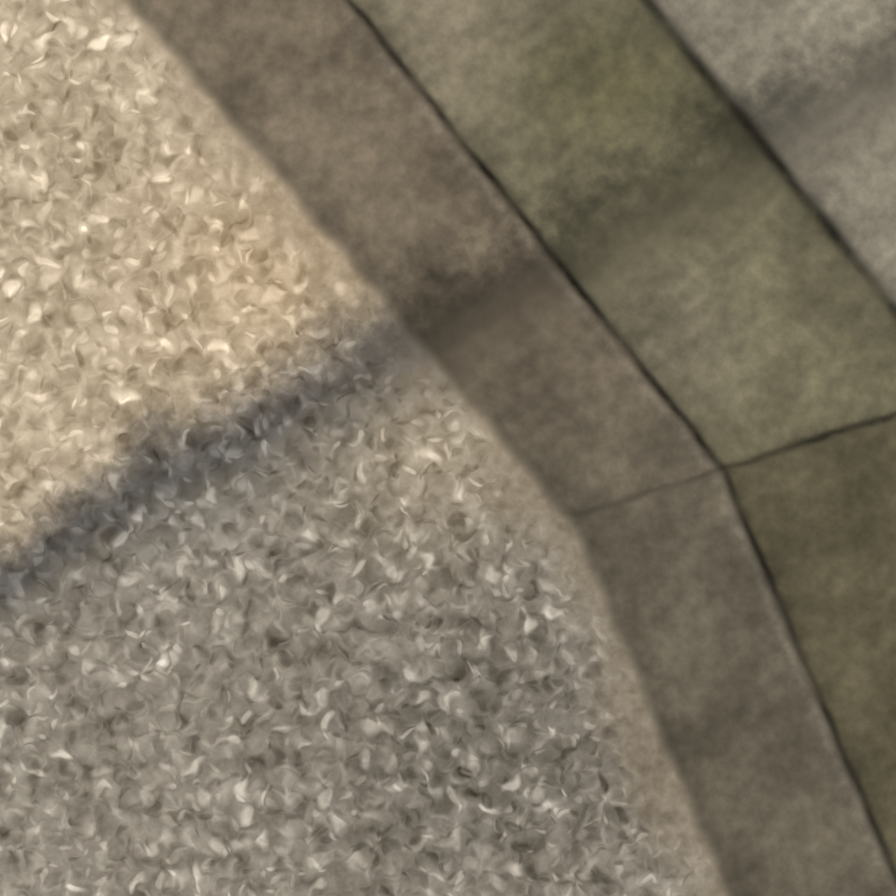
A Shadertoy shader for this texture:

```glsl
// Sunlit gravel beside a bent stone kerb, crossed by a soft diagonal shadow.
#define CHIP_SCALE 48.0
#define CHIP_CONTRAST 0.23
#define GRAIN 0.12
#define SHADOW_WIDTH 0.058
#define SHADOW_DEPTH 0.34
#define CREASE_WIDTH 0.0045
#define SAND_WIDTH 0.075
#define SUN_GRAVEL vec3(0.735, 0.665, 0.560)
#define SHADE_GRAVEL vec3(0.555, 0.522, 0.468)
#define KERB_STONE vec3(0.475, 0.428, 0.360)
#define MOSS_STONE vec3(0.445, 0.422, 0.335)
#define PALE_STONE vec3(0.550, 0.520, 0.455)

vec2 hash2(vec2 p) {
    vec3 q = fract(p.xyx * vec3(0.1031, 0.1030, 0.0973));
    q += dot(q, q.yzx + 33.33);
    return fract((q.xx + q.yz) * q.zy);
}

float corner(vec2 cell, vec2 offset, vec2 f) {
    float a = 6.2832 * hash2(cell + offset).x;
    return dot(vec2(cos(a), sin(a)), f - offset);
}

float gradientNoise(vec2 p) {
    vec2 i = floor(p), f = p - i;
    vec2 w = f * f * f * (f * (f * 6.0 - 15.0) + 10.0);
    return mix(mix(corner(i, vec2(0, 0), f), corner(i, vec2(1, 0), f), w.x),
               mix(corner(i, vec2(0, 1), f), corner(i, vec2(1, 1), f), w.x), w.y);
}

float fbm(vec2 p) {
    float sum = 0.0, amp = 0.6;
    for (int i = 0; i < 4; i++) {
        sum += amp * gradientNoise(p);
        p = mat2(1.6, 1.2, -1.2, 1.6) * p + 7.3;
        amp *= 0.55;
    }
    return sum;
}

// Signed distance to a line bent at a corner; positive on the right.
float bentLine(vec2 p, vec2 bend, float upper, float lower) {
    float h = p.y - bend.y;
    float slope = h > 0.0 ? upper : lower;
    return (p.x - bend.x + slope * h) / sqrt(1.0 + slope * slope);
}

float spot(vec2 p, vec2 center, vec2 radius) {
    vec2 q = (p - center) / radius;
    return exp(-dot(q, q));
}

float ridge(float d, float width) {
    return exp(-d * d / (width * width));
}

// Overlapping elongated stone chips, one per cell; returns a signed tone.
float chips(vec2 p) {
    vec2 base = floor(p);
    float tone = 0.0;
    for (int k = 0; k < 9; k++) {
        vec2 cell = base + vec2(k % 3 - 1, k / 3 - 1);
        vec2 place = hash2(cell), kind = hash2(cell + 71.7);
        float a = 6.2832 * kind.x;
        vec2 q = mat2(cos(a), -sin(a), sin(a), cos(a)) * (p - cell - place);
        q /= vec2(0.48 + 0.3 * place.y, 0.24 + 0.2 * place.x);
        float shade = kind.y * 1.7 - 0.85 + 0.9 * pow(kind.y, 12.0);
        tone = mix(tone, shade + 0.3 * q.y, 0.85 * smoothstep(1.2, 0.35, length(q)));
    }
    return tone;
}

vec3 gravel(vec2 p, float toKerb, float above, float cloud) {
    vec3 col = mix(SHADE_GRAVEL, SUN_GRAVEL, smoothstep(-0.03, 0.08, above + 0.08 * cloud));
    col = mix(col, vec3(0.74, 0.64, 0.51), 0.6 * spot(p, vec2(0.30, 0.70), vec2(0.13, 0.12)));
    col = mix(col, vec3(0.65, 0.59, 0.495), 0.75 * spot(p, vec2(0.49, 0.50), vec2(0.11, 0.10)));
    col *= 1.0 - 0.15 * spot(p, vec2(0.55, 0.15), vec2(0.22, 0.20));
    // Fine sand hides the chips along the kerb.
    float bare = smoothstep(0.01, SAND_WIDTH, toKerb + 0.09 * cloud);
    col = mix(mix(col, vec3(0.60, 0.54, 0.45), 0.45), col, bare);
    vec2 warped = p + 0.009 * vec2(gradientNoise(p * 55.0), gradientNoise(p * 55.0 + 19.0));
    float tone = 0.75 * chips(warped * CHIP_SCALE) + 0.55 * chips(warped * CHIP_SCALE * 1.8 + 13.0);
    tone += 0.6 * gradientNoise(warped * 38.0);
    return col + CHIP_CONTRAST * mix(0.2, 1.0, bare) * tone * vec3(1.0, 0.98, 0.94) + 0.07 * cloud;
}

vec3 paving(vec2 p, float inner, float outer, float joint, float cloud) {
    vec3 kerb = mix(vec3(0.405, 0.375, 0.318), KERB_STONE, smoothstep(0.30, 0.80, p.y));
    vec3 slab = mix(MOSS_STONE, vec3(0.54, 0.50, 0.42), spot(p, vec2(0.50, 0.97), vec2(0.13, 0.15)));
    slab = mix(slab, vec3(0.49, 0.457, 0.385), 0.7 * spot(p, vec2(0.75, 0.62), vec2(0.09, 0.10)));
    slab = mix(slab, vec3(0.385, 0.37, 0.25), 0.5 * spot(p, vec2(0.68, 0.91), vec2(0.11, 0.07)));
    slab = mix(vec3(0.372, 0.346, 0.270), slab, smoothstep(-0.012, 0.012, joint));
    vec3 col = mix(kerb, slab, smoothstep(-0.005, 0.005, inner));
    col = mix(col, PALE_STONE, smoothstep(-0.006, 0.006, outer));
    float streak = gradientNoise(vec2(dot(p, vec2(0.78, 0.62)) * 14.0, dot(p, vec2(-0.62, 0.78)) * 55.0));
    return col * (1.0 + 0.36 * cloud + 0.10 * streak);
}

void mainImage(out vec4 fragColor, in vec2 fragCoord) {
    vec2 p = fragCoord / iResolution.xy;
    float cloud = fbm(p * 9.0), grain = fbm(p * 60.0);
    float wobble = 0.006 * gradientNoise(p * 22.0) + 0.003 * grain;
    float edge = bentLine(p, vec2(0.638, 0.42), 0.853, 0.419) + wobble;
    float inner = bentLine(p, vec2(0.807, 0.477), 0.797, 0.425) + 0.5 * wobble;
    float outer = bentLine(p, vec2(1.0, 0.655), 0.803, 0.803) + 0.5 * wobble;
    float joint = p.y - 0.477 - 0.31 * (p.x - 0.807) + wobble;
    float above = p.y - 0.36 - 0.585 * p.x;
    float onStone = smoothstep(-0.010, 0.010, edge);

    // Surfaces and the shadow across them.
    vec3 stone = paving(p, inner, outer, joint, cloud) * (1.0 + 1.7 * GRAIN * grain);
    vec3 col = mix(gravel(p, -edge, above, cloud) + GRAIN * grain, stone, onStone);
    float band = ridge(above + 0.07 * cloud + 0.02 * grain, SHADOW_WIDTH);
    band *= mix(1.0, 0.72, smoothstep(0.0, 0.08, inner));
    col *= 1.0 - SHADOW_DEPTH * band * mix(vec3(1.05, 1.0, 0.88), vec3(1.0), onStone);

    // Kerb edge, worn crease lips, dark creases and the cross joint.
    float wear = clamp(0.8 + 0.9 * gradientNoise(p * 17.0) + 0.6 * grain, 0.2, 1.2);
    float fade = mix(0.75, 1.0, smoothstep(0.3, 0.5, p.y));
    col *= 1.0 - 0.14 * onStone * exp(-max(edge, 0.0) / 0.02);
    col += 0.06 * wear * ridge(inner + 0.011, 0.006);
    col *= 1.0 - 0.13 * exp(-abs(inner) / 0.014);
    col *= 1.0 - 0.50 * wear * fade * ridge(inner, CREASE_WIDTH);
    col *= 1.0 - 0.20 * exp(-abs(outer) / 0.022);
    col *= 1.0 - 0.50 * wear * ridge(outer, 1.6 * CREASE_WIDTH);
    float seam = mix(0.20, 0.42, smoothstep(-0.02, 0.01, inner)) * smoothstep(0.0, 0.02, edge);
    col *= 1.0 - seam * wear * ridge(joint, CREASE_WIDTH);
    fragColor = vec4(clamp(col, 0.0, 1.0), 1.0);
}
```
